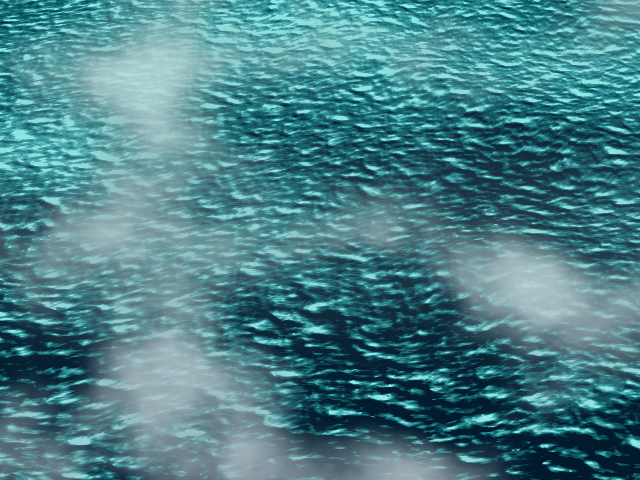
Reproduce this texture procedurally as a Shadertoy shader.

```glsl
// Choppy teal sea seen from above, running from dark near water to bright far water,
// under drifting grey mist. Slope-lit gradient noise in a perspective frame makes the
// wavelets, a colour ramp tints them, and soft layered noise makes the mist.

vec2 hash22(vec2 p) {
    vec3 q = fract(p.xyx * vec3(0.1031, 0.1030, 0.0973));
    q += dot(q, q.yzx + 33.33);
    return fract((q.xx + q.yz) * q.zy);
}

// Gradient noise, roughly -0.6 to 0.6
float gradNoise(vec2 p) {
    vec2 i = floor(p), f = p - i;
    vec2 u = f * f * f * (f * (f * 6.0 - 15.0) + 10.0);
    vec2 e = vec2(0.0, 1.0);
    float a = dot(hash22(i) * 2.0 - 1.0, f);
    float b = dot(hash22(i + e.yx) * 2.0 - 1.0, f - e.yx);
    float c = dot(hash22(i + e.xy) * 2.0 - 1.0, f - e.xy);
    float d = dot(hash22(i + e.yy) * 2.0 - 1.0, f - e.yy);
    return mix(mix(a, b, u.x), mix(c, d, u.x), u.y);
}

// Wavelets with peaked tops; gain sets how strong the fine ripples are
float chop(vec2 q, float gain) {
    float height = 0.0, amp = 0.5;
    for (int k = 0; k < 4; k++) {
        float n = gradNoise(q);
        height += amp * (n + 0.5 * abs(n) - 0.08);
        q = mat2(1.9, 0.15, -0.25, 1.9) * q + vec2(17.3, 9.1) + 0.5 * n;
        amp *= gain;
    }
    return height;
}

// Soft cloud density around zero
float cloud(vec2 p) {
    float sum = 0.0, amp = 1.0;
    for (int k = 0; k < 5; k++) {
        sum += amp * gradNoise(p);
        p = mat2(1.6, 1.1, -1.1, 1.6) * p + 5.7;
        amp *= 0.48;
    }
    return sum;
}

// Soft oval of mist, tilted by a shear
float bank(vec2 p, vec2 size, float shear) {
    p.y -= shear * p.x;
    p /= size;
    return exp(-dot(p, p));
}

vec3 waterColor(float tone) {
    vec3 deep = vec3(0.0, 0.10, 0.17);
    vec3 teal = vec3(0.05, 0.36, 0.40);
    vec3 bright = vec3(0.22, 0.63, 0.65);
    vec3 glint = vec3(0.56, 0.91, 0.90);
    vec3 col = mix(deep, teal, smoothstep(-0.02, 0.42, tone));
    col = mix(col, bright, smoothstep(0.36, 0.76, tone));
    return mix(col, glint, smoothstep(0.68, 1.08, tone));
}

void mainImage(out vec4 fragColor, in vec2 fragCoord) {
    vec2 p = fragCoord / iResolution.y;
    float middle = 0.5 * iResolution.x / iResolution.y;

    // Perspective frame, bent by long swells
    float nearness = 1.7 - p.y;
    vec2 w = vec2((p.x - middle) / nearness, -log(nearness));
    w.y += 0.03 * gradNoise(w * vec2(4.0, 7.0) + 3.1);

    // Wavelets lit from one side
    vec2 q = w * vec2(21.0, 60.0) + 40.0;
    float gain = mix(0.64, 0.54, p.y);
    float crest = chop(q, gain);
    float slope = crest - chop(q + vec2(0.12, 0.35), gain);
    float light = 1.0 * crest + 1.9 * slope;
    light += 0.7 * max(light, 0.0) - 0.08;

    // Dark foreground, bright distance, broad bands of swell
    float swell = gradNoise(p * vec2(1.3, 4.2) + vec2(8.2, 2.6));
    swell += 0.5 * gradNoise(p * vec2(3.1, 8.0) + 21.0);
    float tone = mix(0.13, 0.64, smoothstep(0.0, 0.95, p.y)) + 0.6 * swell;
    tone += mix(0.7, 0.5, p.y) * light;
    vec3 col = waterColor(tone);

    // Broken foam flecks on the nearer crests
    float fleck = smoothstep(0.16, 0.34, gradNoise(w * vec2(140.0, 230.0)));
    float patches = smoothstep(-0.05, 0.25, gradNoise(w * vec2(9.0, 16.0) + 60.0));
    fleck *= patches * smoothstep(0.2, 0.5, light) * smoothstep(0.9, 0.5, p.y);
    col = mix(col, vec3(0.68, 0.93, 0.91), 0.8 * fleck);

    // Mist: a thin veil at mid height, scattered clouds and denser banks
    float density = cloud(p * vec2(2.3, 2.9) + vec2(31.7, 14.2)) - 0.06;
    density += 0.5 * bank(p - vec2(0.05, 0.42), vec2(0.26, 0.16), 0.4);
    density += 0.35 * bank(p - vec2(0.4, 0.87), vec2(0.28, 0.13), 0.2);
    density += 0.4 * bank(p - vec2(0.6, 0.0), vec2(0.35, 0.1), 0.0);
    density += 0.3 * bank(p - vec2(1.3, 0.34), vec2(0.2, 0.13), 0.0);
    float veil = 0.2 * exp(-pow((p.y - 0.52) / 0.22, 2.0));
    float mist = 1.0 - (1.0 - veil) * (1.0 - 0.88 * smoothstep(-0.15, 0.6, density));
    vec3 mistColor = mix(vec3(0.60, 0.66, 0.69), vec3(0.58, 0.72, 0.72), p.y);
    mistColor += 0.14 * smoothstep(0.3, 0.8, density);
    col = mix(col, mistColor, mist);

    fragColor = vec4(clamp(col, 0.0, 1.0), 1.0);
}
```
